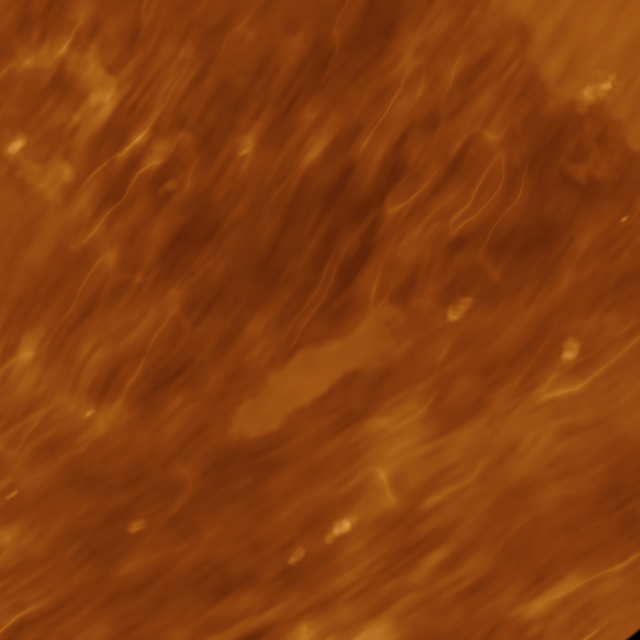
Reproduce this texture procedurally as a Shadertoy shader.

```glsl
// Amber, wind-combed planetary terrain: broad tonal drifts, slanted fine grooves,
// pale ragged deposits and small bright specks. Built from value-noise fbm in
// rotated, stretched frames; one tone value is then mapped through a colour ramp.

const vec3 DARK  = vec3(0.425, 0.170, 0.035);
const vec3 MID   = vec3(0.550, 0.248, 0.055);
const vec3 LIGHT = vec3(0.670, 0.380, 0.095);
const vec3 GLOW  = vec3(0.860, 0.610, 0.260);

const float STEEP_ANGLE   = 0.98;  // groove direction in the upper part
const float SHALLOW_ANGLE = 0.62;  // groove direction in the lower part
const float BASE_TONE     = 0.45;
const float BROAD_AMOUNT  = 0.75;
const float GROOVE_AMOUNT = 0.75;
const float RIDGE_AMOUNT  = 0.42;
const float SPECK_CELLS   = 6.0;
const float SPECK_CHANCE  = 0.36;

float hash(vec2 p) {
    vec3 q = fract(p.xyx * vec3(0.1031, 0.1030, 0.0973));
    q += dot(q, q.yzx + 33.33);
    return fract((q.x + q.y) * q.z);
}

float noise(vec2 p) {
    vec2 i = floor(p), f = fract(p);
    f = f * f * (3.0 - 2.0 * f);
    return mix(mix(hash(i), hash(i + vec2(1, 0)), f.x),
               mix(hash(i + vec2(0, 1)), hash(i + vec2(1, 1)), f.x), f.y);
}

float fbm(vec2 p) {
    float sum = 0.0, amp = 0.53;
    for (int i = 0; i < 4; i++) {
        sum += amp * noise(p);
        p = mat2(1.6, 1.2, -1.2, 1.6) * p + 17.3;
        amp *= 0.5;
    }
    return sum;
}

// Coordinates along (x) and across (y) a direction
vec2 frame(vec2 p, float angle) {
    float c = cos(angle), s = sin(angle);
    return vec2(c * p.x + s * p.y, c * p.y - s * p.x);
}

// Two scales of stretched grain, centred on zero
float grooves(vec2 p, float angle) {
    vec2 q = frame(p, angle);
    q.y += 0.025 * noise(q * 9.0);
    return 0.55 * noise(q * vec2(9.0, 48.0)) + 0.45 * noise(q * vec2(22.0, 105.0) + 40.0) - 0.5;
}

// Thin bright crests that wander along a direction
float ridges(vec2 p, float angle, vec2 scale) {
    vec2 q = frame(p, angle);
    q.y += 0.05 * fbm(q * 7.0);
    float crest = 1.0 - abs(2.0 * noise(q * scale) - 1.0);
    return pow(crest, 7.0) * smoothstep(0.35, 0.75, noise(q * vec2(7.0, 16.0) + 9.0));
}

// Ragged elliptical patch, 1 inside and 0 outside
float patchMask(vec2 p, vec2 centre, vec2 radius, float angle, float softness) {
    vec2 q = frame(p - centre, angle) / radius;
    float d = length(q) + 1.6 * (fbm(p * 15.0) - 0.5);
    return 1.0 - smoothstep(1.0 - softness, 1.0 + softness, d);
}

// Small scattered bright deposits with broken edges
float specks(vec2 p) {
    vec2 cell = floor(p * SPECK_CELLS);
    float sum = 0.0;
    for (int y = -1; y <= 1; y++)
    for (int x = -1; x <= 1; x++) {
        vec2 id = cell + vec2(x, y);
        vec2 centre = (id + vec2(hash(id + 3.1), hash(id + 7.7))) / SPECK_CELLS;
        float size = mix(0.006, 0.026, pow(hash(id + 21.0), 2.0));
        vec2 q = frame(p - centre, SHALLOW_ANGLE) / (size * vec2(1.7, 0.8));
        float d = length(q) + 1.5 * (fbm(p * 45.0) - 0.5);
        sum += step(hash(id + 51.0), SPECK_CHANCE) * (1.0 - smoothstep(0.2, 1.3, d));
    }
    return sum * (0.35 + 0.8 * noise(p * 90.0));
}

vec3 ramp(float t) {
    vec3 c = mix(DARK, MID, clamp(t * 2.0, -0.25, 1.0));
    c = mix(c, LIGHT, clamp(t * 2.0 - 1.0, 0.0, 1.0));
    return mix(c, GLOW, clamp((t - 1.0) * 1.4, 0.0, 1.0));
}

void mainImage(out vec4 fragColor, in vec2 fragCoord) {
    vec2 p = fragCoord / iResolution.xy;
    float lower = smoothstep(0.65, 0.2, p.y + 0.25 * (0.5 - p.x));

    // Broad drifts
    vec2 slant = frame(p, 0.66);
    float tone = BASE_TONE + BROAD_AMOUNT * (fbm(slant * vec2(3.0, 7.0) + 5.0) - 0.5);
    tone += 0.35 * (fbm(p * 22.0) - 0.5);
    tone -= 0.24 * patchMask(p, vec2(0.62, 0.68), vec2(0.48, 0.13), 0.42, 0.7);
    tone -= 0.15 * patchMask(p, vec2(0.12, 0.56), vec2(0.22, 0.08), 0.25, 0.6);

    // Grooves and crests, fading in and out over the ground
    float plateau = patchMask(p, vec2(0.98, 0.98), vec2(0.19, 0.22), 0.3, 0.32);
    float relief = (0.35 + 1.1 * noise(p * 5.0 + 30.0)) * (1.0 - 0.75 * plateau);
    float grain = mix(grooves(p, STEEP_ANGLE), grooves(p, SHALLOW_ANGLE), lower);
    tone += GROOVE_AMOUNT * relief * grain;
    float crests = mix(ridges(p, STEEP_ANGLE, vec2(6.0, 34.0)),
                       ridges(p, SHALLOW_ANGLE, vec2(4.0, 19.0)), lower);
    tone += RIDGE_AMOUNT * crests * relief * (1.0 + 0.7 * lower * p.x);

    // Pale deposits
    float highland = patchMask(p, vec2(0.15, 0.80), vec2(0.24, 0.13), 0.6, 0.7);
    tone += highland * (0.12 + 0.5 * smoothstep(0.5, 0.75, fbm(p * 13.0 + 60.0)));
    tone += 0.26 * patchMask(p, vec2(0.28, 0.55), vec2(0.14, 0.035), 0.66, 0.5);
    float drift = patchMask(p, vec2(0.52, 0.43), vec2(0.15, 0.032), 0.56, 0.28);
    tone = mix(tone, 0.87 + 0.3 * grain, 0.8 * drift);
    tone = mix(tone, 0.86 + 0.35 * grain, 0.85 * plateau);
    tone += 0.85 * specks(p);

    // Dark sky beyond the rounded limb
    float limb = smoothstep(0.022, 0.012, p.y + (1.0 - p.x) * 0.8);
    fragColor = vec4(ramp(tone) * (1.0 - limb), 1.0);
}
```
